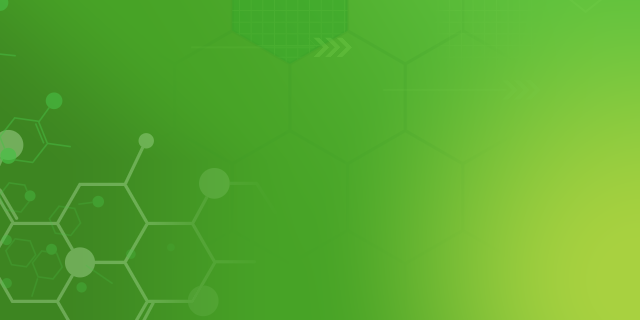
Write a WebGL 2 fragment shader that draws this background.

```glsl
#version 300 es
precision highp float;
// Green gradient with a lime glow, faint hexagon tiling and molecule line work.

uniform vec2 u_resolution;
out vec4 fragColor;

// Smooth coverage of a signed distance; lengths are percent of canvas height.
float ink(float d) {
    return clamp(0.5 - d * u_resolution.y / 100.0, 0.0, 1.0);
}

float segment(vec2 p, vec4 ends) {
    vec2 a = p - ends.xy, b = ends.zw - ends.xy;
    return length(a - b * clamp(dot(a, b) / dot(b, b), 0.0, 1.0));
}

// Flat-topped hexagon; swap the axes for a pointed top.
float hexagon(vec2 p, float side) {
    p = abs(p);
    return max(p.y, 0.866 * p.x + 0.5 * p.y) - 0.866 * side;
}

float hexTiling(vec2 p, float side) {
    vec2 s = side * vec2(1.732, 3.0);
    vec2 a = mod(p + 0.5 * s, s) - 0.5 * s;
    vec2 b = mod(p, s) - 0.5 * s;
    return hexagon((dot(a, a) < dot(b, b) ? a : b).yx, side);
}

// Three arrowheads pointing right, the last tip at the origin.
float chevrons(vec2 p) {
    float u = p.x + abs(p.y);
    float stripe = ink(abs(mod(u, 3.6) - 2.7) - 0.9);
    return stripe * ink(abs(u + 5.4) - 5.4) * ink(abs(p.y) - 3.0);
}

vec3 backdrop(vec2 p) {
    vec3 c = mix(vec3(0.24, 0.52, 0.13), vec3(0.28, 0.64, 0.15),
                 smoothstep(10.0, 95.0, p.x + 1.1 * max(p.y - 50.0, 0.0)));
    c = mix(c, vec3(0.37, 0.76, 0.24), smoothstep(80.0, 200.0, 0.8 * p.x + 0.5 * p.y));
    float glow = smoothstep(105.0, 8.0, distance(p, vec2(200.0, 12.0)));
    return mix(c, vec3(0.66, 0.82, 0.25), glow);
}

// Tiling, grids, arrows and rules along the top.
vec3 technical(vec3 c, vec2 p) {
    vec2 q = p - vec2(90.6, 100.8);
    float fade = smoothstep(40.0, 75.0, p.x) * smoothstep(165.0, 125.0, p.x);
    float panel = ink(hexagon(q.yx, 20.8));
    c = mix(c, vec3(0.22, 0.66, 0.17), 0.55 * panel);
    float edge = ink(abs(hexTiling(q, 20.8)) - 0.5);
    c = mix(c, vec3(0.2, 0.58, 0.14), 0.16 * edge * fade * smoothstep(-10.0, 90.0, p.y));

    vec2 cell = abs(fract(p / 3.65) - 0.5) * 3.65;
    float grid = ink(min(cell.x, cell.y) - 0.12);
    float patchFade = smoothstep(134.0, 142.0, p.x) * smoothstep(172.0, 155.0, p.x)
                    * smoothstep(76.0, 92.0, p.y);
    float marks = 0.15 * grid * max(panel, patchFade);
    marks = max(marks, 0.3 * chevrons(p - vec2(110.0, 85.2)));
    marks = max(marks, 0.12 * chevrons(p - vec2(169.0, 71.9)));
    marks = max(marks, 0.1 * ink(segment(p, vec4(60.0, 85.2, 98.0, 85.2)) - 0.3));
    marks = max(marks, 0.1 * ink(segment(p, vec4(120.0, 71.9, 158.0, 71.9)) - 0.3));
    marks = max(marks, 0.2 * ink(abs(p.y - 96.3 - 0.8 * abs(p.x - 183.0)) - 0.4));
    return mix(c, vec3(0.47, 0.82, 0.3), marks);
}

// Small green rings, bonds and atoms at the left.
float smallMolecules(vec2 p) {
    vec3 rings[5] = vec3[5](vec3(7.4, 56.2, 7.5), vec3(4.7, 38.3, 4.9),
        vec3(20.3, 31.0, 4.9), vec3(6.5, 21.0, 4.7), vec3(14.8, 17.2, 4.7));
    vec4 bonds[7] = vec4[7](vec4(12.2, 62.0, 16.9, 68.5), vec4(14.8, 55.2, 21.9, 54.2),
        vec4(-1.0, 83.2, 4.7, 82.6), vec4(24.7, 36.2, 30.7, 37.0),
        vec4(11.2, 61.2, 13.6, 55.4), vec4(27.0, 17.0, 35.0, 11.5),
        vec4(11.7, 12.8, 10.0, 7.5));
    // Atoms hold centre, radius and opacity.
    vec4 atoms[11] = vec4[11](vec4(16.9, 68.5, 2.6, 0.6), vec4(2.6, 51.3, 2.5, 0.7),
        vec4(9.4, 38.8, 1.7, 0.45), vec4(30.7, 37.0, 1.8, 0.4),
        vec4(16.1, 22.1, 1.7, 0.4), vec4(25.5, 10.2, 1.6, 0.35),
        vec4(2.1, 25.0, 1.6, 0.4), vec4(2.1, 11.5, 1.6, 0.35),
        vec4(40.9, 20.6, 1.5, 0.3), vec4(53.4, 22.7, 1.2, 0.15),
        vec4(0.0, 99.2, 2.6, 0.6));
    float line = 1e3, a = 0.0;
    mat2 tilt = mat2(0.99, 0.14, -0.14, 0.99);
    for (int i = 0; i < 5; i++)
        line = min(line, abs(hexagon(tilt * (p - rings[i].xy), rings[i].z)));
    for (int i = 0; i < 7; i++) line = min(line, segment(p, bonds[i]));
    for (int i = 0; i < 11; i++)
        a = max(a, atoms[i].w * ink(distance(p, atoms[i].xy) - atoms[i].z));
    return max(a, ink(line - 0.25) * mix(0.25, 0.5, smoothstep(35.0, 55.0, p.y)));
}

// Large pale honeycomb that fades to the right.
float largeMolecule(vec2 p) {
    vec4 bonds[9] = vec4[9](vec4(60.2, 30.2, 67.0, 42.7), vec4(67.0, 42.7, 80.2, 42.7),
        vec4(80.2, 42.7, 86.0, 33.6), vec4(67.0, 18.2, 79.5, 18.2),
        vec4(39.1, 42.4, 45.6, 56.0), vec4(4.2, 30.2, -3.0, 42.4),
        vec4(5.2, 31.8, 0.0, 40.6), vec4(47.8, 5.2, 44.5, -1.0),
        vec4(2.5, 54.7, -1.0, 47.0));
    vec4 atoms[5] = vec4[5](vec4(25.0, 18.0, 4.7, 0.31), vec4(2.6, 54.7, 4.7, 0.34),
        vec4(45.7, 56.0, 2.4, 0.28), vec4(67.0, 42.7, 4.8, 0.13),
        vec4(63.5, 6.0, 4.8, 0.08));
    float line = 1e3, a = 0.0;
    for (int i = 0; i < 4; i++) {
        float turn = 1.5708 * float(i);
        vec2 centre = vec2(32.0, 18.0) + vec2(21.1, 12.2) * vec2(cos(turn), sin(turn));
        line = min(line, abs(hexagon(p - centre, 14.06)));
    }
    for (int i = 0; i < 9; i++) line = min(line, segment(p, bonds[i]));
    for (int i = 0; i < 5; i++)
        a = max(a, atoms[i].w * ink(distance(p, atoms[i].xy) - atoms[i].z));
    float fade = mix(0.3, 0.1, smoothstep(38.0, 66.0, p.x)) * smoothstep(90.0, 62.0, p.x);
    return max(a, ink(line - 0.5) * fade);
}

void main() {
    vec2 p = 100.0 * gl_FragCoord.xy / u_resolution.y;
    vec3 c = technical(backdrop(p), p);
    c = mix(c, vec3(0.85, 1.0, 0.8), largeMolecule(p));
    c = mix(c, vec3(0.28, 0.75, 0.27), smallMolecules(p));
    fragColor = vec4(c, 1.0);
}
```
